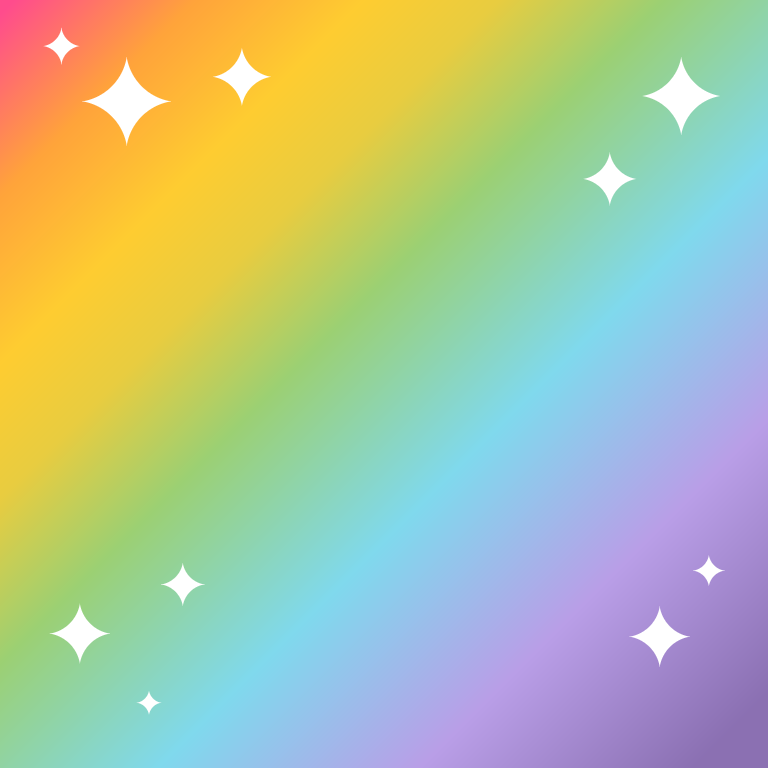
A Shadertoy shader for this background:

```glsl
// A diagonal rainbow gradient, pink at the top left to violet at the bottom
// right, with clusters of white four-point sparkles near the corners.
// The gradient chains linear blends; each sparkle is cut by concave arcs.

// Blends towards the next colour between two positions on the diagonal.
vec3 blendStop(vec3 base, vec3 next, float from, float to, float t) {
    return mix(base, next, clamp((t - from) / (to - from), 0.0, 1.0));
}

vec3 rainbow(float t) {
    vec3 color = vec3(1.0, 0.30, 0.55);                                // pink
    color = blendStop(color, vec3(1.00, 0.64, 0.23), 0.010, 0.127, t); // orange
    color = blendStop(color, vec3(0.996, 0.80, 0.19), 0.127, 0.237, t); // yellow
    color = blendStop(color, vec3(0.91, 0.80, 0.25), 0.237, 0.325, t); // mustard
    color = blendStop(color, vec3(0.61, 0.815, 0.45), 0.325, 0.432, t); // green
    color = blendStop(color, vec3(0.50, 0.85, 0.93), 0.432, 0.603, t); // sky blue
    color = blendStop(color, vec3(0.725, 0.62, 0.906), 0.603, 0.773, t); // lilac
    return blendStop(color, vec3(0.545, 0.44, 0.70), 0.773, 0.950, t); // violet
}

// Signed distance to a four-point star whose sides are circular arcs.
float sparkle(vec2 p, float radius) {
    p = abs(p) / radius;
    vec2 arcCenter = vec2(1.2);
    float arcRadius = length(arcCenter - vec2(1.0, 0.0));
    float sides = arcRadius - length(p - arcCenter);
    float bounds = (p.x + p.y - 1.0) * 0.7071;
    return max(sides, bounds) * radius;
}

void mainImage(out vec4 fragColor, in vec2 fragCoord) {
    vec2 uv = fragCoord / iResolution.xy;
    vec2 aspect = vec2(iResolution.x / iResolution.y, 1.0);
    float pixel = 1.0 / iResolution.y;

    vec3 color = rainbow(0.5 * (uv.x + 1.0 - uv.y));

    // Sparkles: center x, center y, radius
    vec3 sparkles[10] = vec3[10](
        vec3(0.080, 0.940, 0.0235), vec3(0.165, 0.868, 0.0575),
        vec3(0.315, 0.900, 0.0378), vec3(0.887, 0.875, 0.0508),
        vec3(0.794, 0.767, 0.0345), vec3(0.238, 0.239, 0.0280),
        vec3(0.104, 0.175, 0.0390), vec3(0.194, 0.085, 0.0158),
        vec3(0.923, 0.257, 0.0202), vec3(0.859, 0.171, 0.0392));
    for (int i = 0; i < 10; i++) {
        float d = sparkle((uv - sparkles[i].xy) * aspect, sparkles[i].z);
        color = mix(color, vec3(1.0), clamp(0.5 - d / pixel, 0.0, 1.0));
    }

    fragColor = vec4(color, 1.0);
}
```
